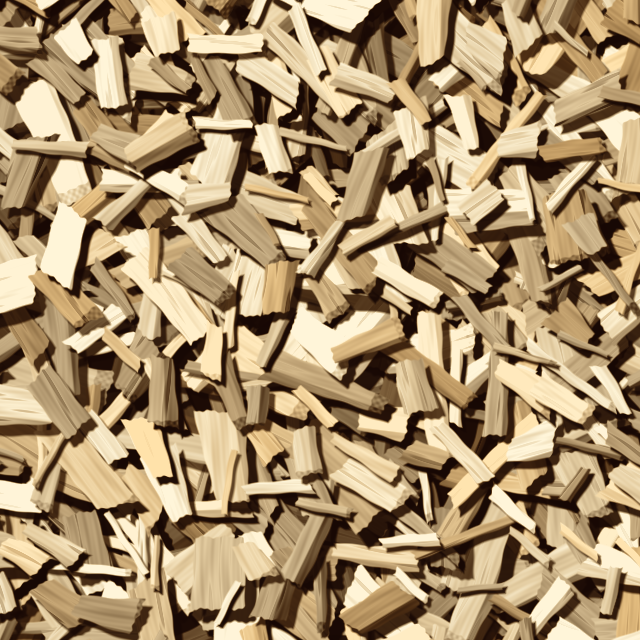
This texture is drawn by a Shadertoy shader. Its source:

```glsl
#define LAYERS 10
#define EDGE 0.0019
#define DENSITY 0.84
#define MIN_CELLS 6.0
#define CELL_RANGE 7.5
#define SHADOW_DIR vec2(0.66, -0.75)
#define SHADOW_LIFT 0.46
#define FIBRE_CONTRAST 0.075
#define CRACK_DEPTH 0.34
#define FACET_DEPTH 0.42
#define HOLLOW_DEPTH 0.6
#define WARM_TINT vec3(1.0, 0.92, 0.78)

vec4 hash4(vec3 p) {
    vec4 q = fract(p.xyzx * vec4(0.1031, 0.1030, 0.0973, 0.1099));
    q += dot(q, q.wzxy + 33.33);
    return fract((q.xxyz + q.yzzw) * q.zywx);
}

// Wood colours from deep shadow to sunlit face
vec3 woodRamp(float tone) {
    const vec3 shades[6] = vec3[6](
        vec3(0.09, 0.03, 0.015), vec3(0.30, 0.19, 0.09),
        vec3(0.53, 0.43, 0.29), vec3(0.73, 0.63, 0.47),
        vec3(0.89, 0.80, 0.63), vec3(1.0, 0.96, 0.85));
    float x = clamp(tone, 0.0, 1.0) * 5.0;
    int i = int(min(x, 4.0));
    return mix(shades[i], shades[i + 1], x - float(i));
}

// Scattered gaps in the heap, where fewer chips lie on top
float hollow(vec2 p) {
    float waves = sin(p.x * 17.0 + 2.0 * sin(p.y * 11.0))
                * sin(p.y * 19.0 + 2.0 * sin(p.x * 13.0 + 1.0));
    return smoothstep(0.2, 0.9, waves);
}

// Slightly ragged ends, slanted cut, tapered and nearly straight sides
float chipDistance(vec2 p, vec2 size, vec4 shape) {
    float corner = 0.10 * size.y;
    p.y += (shape.x - 0.5) * 0.10 * p.x * p.x / size.x;
    float splinter = 0.0016 * sin(p.y * 190.0 + shape.y * 40.0)
                   + 0.0008 * sin(p.y * 530.0 + shape.x * 60.0);
    float ends = abs(p.x + (shape.z - 0.5) * 1.1 * p.y + splinter) - size.x;
    float taper = 1.0 + (shape.w - 0.5) * 0.7 * p.x / size.x;
    float wobble = 0.0009 * sin(p.x * 110.0 + shape.w * 50.0);
    float sides = abs(p.y + wobble) - size.y * taper;
    vec2 d = vec2(ends, sides) + corner;
    return min(max(d.x, d.y), 0.0) + length(max(d, 0.0)) - corner;
}

// Long fibres, short cracks and the two faces turned from the sun
float chipTone(vec2 p, vec2 size, vec2 away, vec4 shape, vec4 look) {
    vec4 phase = shape * 40.0;
    float fibre = 0.50 * sin(p.y * 340.0 + 2.0 * sin(p.x * 20.0 + phase.x) + phase.y)
                + 0.28 * sin(p.y * 760.0 + 2.5 * sin(p.x * 27.0 + phase.z) + phase.w)
                + 0.45 * sin(p.y * 150.0 + p.x * 22.0 + phase.z);
    float patches = sin(p.x * 48.0 + phase.w + 2.0 * sin(p.y * 110.0 + phase.x));
    float tone = mix(0.56, 1.12, look.x);
    tone += FIBRE_CONTRAST * (fibre + 0.4 * patches);
    tone -= CRACK_DEPTH * look.y * smoothstep(0.5, 1.1, fibre + 0.35 * patches);

    float across = p.y * sign(away.y);
    float along = p.x * sign(away.x) + 0.001 * sin(p.y * 380.0 + phase.y);
    float side = across - size.y * mix(0.1, 1.2, look.z);
    float end = along - size.x * mix(0.74, 1.4, look.w);
    float sideFace = smoothstep(-EDGE, EDGE, side);
    float endFace = smoothstep(-EDGE, EDGE, end);
    float endGrain = 0.08 * sin(p.y * 600.0 + phase.x) * sin(p.x * 500.0 + phase.y);
    tone -= FACET_DEPTH * abs(away.y) * sideFace;
    tone -= endFace * (0.26 * abs(away.x) + endGrain);
    tone += 0.06 * smoothstep(-0.6, -1.0, across / size.y);
    return max(tone, 0.1);
}

void mainImage(out vec4 fragColor, in vec2 fragCoord) {
    vec2 uv = fragCoord / iResolution.y;
    float tone = 0.02;
    float warmth = 0.3;

    // Heap built from the bottom up; each chip first shades what lies below
    for (int layer = 0; layer < LAYERS; layer++) {
        float id = float(layer);
        float height = id / float(LAYERS - 1);
        float cells = MIN_CELLS + CELL_RANGE * fract(id * 0.618 + 0.3);
        vec2 grid = uv * cells + vec2(3.7, 5.3) * id + 20.0;
        vec2 home = floor(grid);
        for (int n = 0; n < 9; n++) {
            vec2 cell = home + vec2(n % 3, n / 3) - 1.0;
            vec4 place = hash4(vec3(cell, id * 7.0 + 1.0));
            vec2 offset = grid - cell - 0.5 - 0.6 * (place.xy - 0.5);
            float gap = HOLLOW_DEPTH * hollow(uv - offset / cells);
            if (place.w > DENSITY - gap * smoothstep(0.1, 0.4, height)) continue;
            vec4 shape = hash4(vec3(cell, id * 7.0 + 3.0));
            vec4 look = hash4(vec3(cell, id * 7.0 + 5.0));
            vec4 form = hash4(vec3(cell, id * 7.0 + 6.0));

            // Directions lean towards the falling diagonal
            float angle = 6.2832 * place.z;
            angle -= 0.2 * sin(2.0 * (angle + 0.75));
            float c = cos(angle), s = sin(angle);
            mat2 toChip = mat2(c, -s, s, c);
            vec2 away = toChip * SHADOW_DIR;
            vec2 p = toChip * offset / cells;
            vec2 size = vec2(mix(0.36, 0.76, form.x), mix(0.06, 0.33, pow(form.y, 1.4)));
            float lift = 0.07 + SHADOW_LIFT * size.y;
            size /= cells;

            float shadow = chipDistance(p - away * lift / cells, size, shape);
            float shade = 0.30 * form.z;
            tone *= mix(1.0, shade, smoothstep(1.5 * EDGE, -1.5 * EDGE, shadow));

            float cover = smoothstep(EDGE, -EDGE, chipDistance(p, size, shape));
            if (cover > 0.0) {
                float depth = mix(0.55, 1.0, smoothstep(0.0, 0.6, height));
                depth *= 1.0 - gap * (1.0 - height);
                tone = mix(tone, depth * chipTone(p, size, away, shape, look), cover);
                warmth = mix(warmth, pow(form.w, 3.0), cover);
            }
        }
    }

    vec3 color = woodRamp(tone) * mix(vec3(1.0), WARM_TINT, warmth);
    fragColor = vec4(color, 1.0);
}
```
